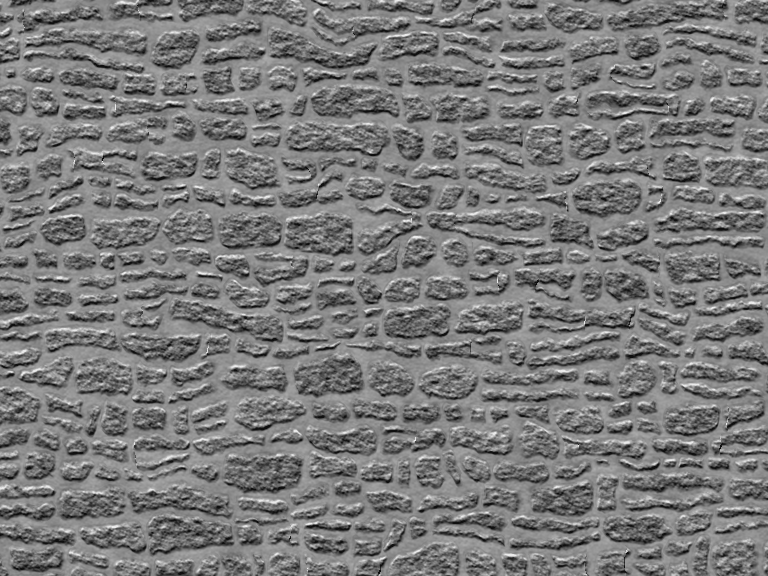
A Shadertoy shader for this texture:

```glsl
// Grey rubble stone wall: wavy courses are cut into irregular rounded blocks,
// some split again, set in smooth mortar. A height field of block edges and
// rough rock is lit from above by comparing it with a point slightly higher.

const float COURSES = 19.0;            // courses per canvas height
const float MORTAR_TONE = 0.57;
const float STONE_TONE = 0.425;
const vec2 TO_LIGHT = vec2(-0.02, 0.07);

float hash(vec2 p) {
    return fract(sin(dot(p, vec2(127.1, 311.7))) * 43758.5453);
}

float noise(vec2 p) {
    vec2 i = floor(p), f = fract(p);
    f = f * f * (3.0 - 2.0 * f);
    float low = mix(hash(i), hash(i + vec2(1, 0)), f.x);
    float high = mix(hash(i + vec2(0, 1)), hash(i + vec2(1, 1)), f.x);
    return mix(low, high, f.y);
}

float fbm(vec2 p) {
    float sum = 0.0, weight = 0.45;
    for (int i = 0; i < 3; i++) {
        sum += weight * noise(p);
        p = mat2(1.6, 1.2, -1.2, 1.6) * p + 17.3;
        weight *= 0.7;
    }
    return sum / 0.986;
}

vec2 warp(vec2 p, float frequency, float amount) {
    vec2 q = p * frequency;
    return p + amount * (vec2(noise(q + 31.7), noise(q + 73.1)) - 0.5);
}

float roundBox(vec2 p, vec2 halfSize, float radius) {
    vec2 q = abs(p) - halfSize + radius;
    return length(max(q, 0.0)) + min(max(q.x, q.y), 0.0) - radius;
}

// Wavy bed joint below course i
float bedJoint(float i, float x) {
    return i + 0.95 * (noise(vec2(x * 0.35, i * 5.37)) - 0.5);
}

// Upright joint left of block i
float sideJoint(float i, float course) {
    return i + 0.7 * (hash(vec2(i, course + 50.0)) - 0.5);
}

// Narrows the interval lo..hi to the side of the cut that holds x
float splitSpan(float x, float cut, inout float lo, inout float hi) {
    float side = step(cut, x);
    lo = mix(lo, cut, side);
    hi = mix(cut, hi, side);
    return side;
}

// Returns the signed distance to the nearest block and its random tone
vec2 stoneWall(vec2 p) {
    p = warp(warp(p, 0.8, 0.35), 3.0, 0.16);
    p = warp(p, 8.0, 0.07);

    float course = floor(p.y);
    course += step(bedJoint(course + 1.0, p.x), p.y) - step(p.y, bedJoint(course, p.x));
    float width = mix(1.5, 2.7, hash(vec2(course, 3.0)));
    float shift = 10.0 * hash(vec2(course, 9.0));
    float u = p.x / width + shift;
    float block = floor(u);
    block += step(sideJoint(block + 1.0, course), u) - step(u, sideJoint(block, course));

    vec2 id = vec2(block, course);
    vec2 lo = vec2((sideJoint(block, course) - shift) * width, bedJoint(course, p.x));
    vec2 hi = vec2((sideJoint(block + 1.0, course) - shift) * width,
                   bedJoint(course + 1.0, p.x));

    // Small filler stones: upright cuts first, then stacked ones
    float kind = hash(id + 11.0);
    float cutAt = mix(0.3, 0.7, hash(id + 23.0));
    if (kind > 0.68 && hi.x - lo.x > 1.5)
        id.x += 0.37 * splitSpan(p.x, mix(lo.x, hi.x, cutAt), lo.x, hi.x);
    if ((kind < 0.35 || kind > 0.9) && hi.y - lo.y > 0.9)
        id.y += 0.41 * splitSpan(p.y, mix(lo.y, hi.y, cutAt), lo.y, hi.y);
    hi.y -= 0.14 * hash(id + 5.0) * (hi.y - lo.y);

    vec2 size = max(hi - lo, 0.05);
    vec2 halfSize = 0.5 * size - min(vec2(0.11), 0.25 * size);
    vec2 local = p - 0.5 * (lo + hi);
    local += local.yx * (vec2(hash(id + 7.0), hash(id + 8.0)) - 0.5) * vec2(0.5, 0.14);
    float radius = min(halfSize.x, halfSize.y) * mix(0.35, 0.9, hash(id + 2.0));
    return vec2(roundBox(local, halfSize, radius), hash(id + 41.0));
}

float surfaceHeight(vec2 p, float dist) {
    float edge = smoothstep(0.06, -0.1, dist);
    float rough = fbm(p * vec2(3.2, 4.6)) - 0.5;
    return 0.9 * edge + mix(0.35, 2.1, edge) * rough;
}

void mainImage(out vec4 fragColor, in vec2 fragCoord) {
    vec2 p = fragCoord / iResolution.y * COURSES;
    vec2 wall = stoneWall(p);
    vec2 lit = p + TO_LIGHT;
    float relief = surfaceHeight(p, wall.x) - surfaceHeight(lit, stoneWall(lit).x);

    // Base tones with soft stains in the mortar and grain in the rock
    float mortar = MORTAR_TONE + 0.1 * (noise(p * 1.7) - 0.5) + 0.06 * (noise(p * 13.0) - 0.5);
    float stone = STONE_TONE + 0.1 * (wall.y - 0.5) + 0.48 * (fbm(p * vec2(5.0, 7.0) + 90.0) - 0.5);
    float tone = mix(mortar, stone, smoothstep(0.04, -0.05, wall.x));

    // Directional light and broken dark crevices around the blocks
    float crevice = smoothstep(0.09, 0.0, abs(wall.x - 0.02)) * noise(p * 2.3 + 12.0);
    tone += 0.45 * relief - 0.12 * crevice;
    fragColor = vec4(vec3(clamp(tone, 0.06, 0.92)), 1.0);
}
```
